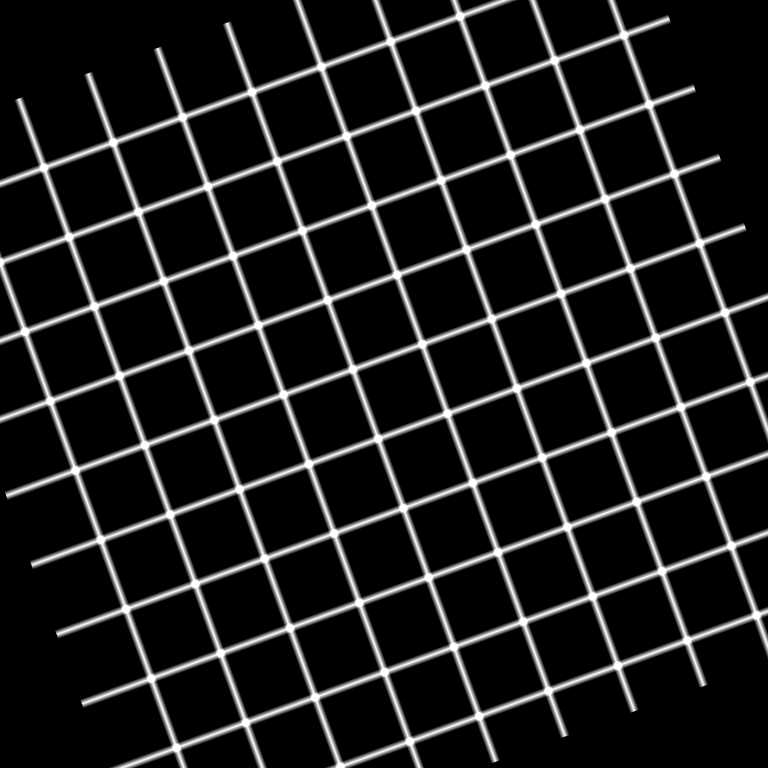
Write a Shadertoy shader that draws this pattern.

```glsl
#define TILT 0.34907        // grid rotation in radians
#define STEP 0.0961         // distance between neighbouring lines
#define LINES 10.0          // lines in each direction
#define HALF_EXTENT 0.512   // half the length of every line
#define HALF_WIDTH 0.0063   // centre of a line to its faded rim
#define LINE_COLOR vec3(1.0)
#define BACK_COLOR vec3(0.0)

mat2 rotation(float angle) {
    float c = cos(angle), s = sin(angle);
    return mat2(c, -s, s, c);
}

// Distance to the nearest of the evenly spaced lines, counted from one end
float lineDistance(float fromEdge) {
    float index = clamp(round(fromEdge / STEP), 1.0, LINES);
    return abs(fromEdge - index * STEP);
}

// Brightness falls off linearly from the centre and stops at the line ends
float softLine(float across, float along, float pixel) {
    float profile = max(1.0 - lineDistance(across) / HALF_WIDTH, 0.0);
    float ends = clamp((HALF_EXTENT - abs(along)) / pixel + 0.5, 0.0, 1.0);
    return profile * ends;
}

void mainImage(out vec4 fragColor, in vec2 fragCoord) {
    float pixel = 1.0 / min(iResolution.x, iResolution.y);
    vec2 p = rotation(TILT) * (fragCoord - 0.5 * iResolution.xy) * pixel;

    // Columns count from the left end, rows from the top end
    float columns = softLine(HALF_EXTENT + p.x, p.y, pixel);
    float rows = softLine(HALF_EXTENT - p.y, p.x, pixel);

    // Crossings add up to a brighter spot
    float light = min(columns + rows, 1.0);
    fragColor = vec4(mix(BACK_COLOR, LINE_COLOR, light), 1.0);
}
```
